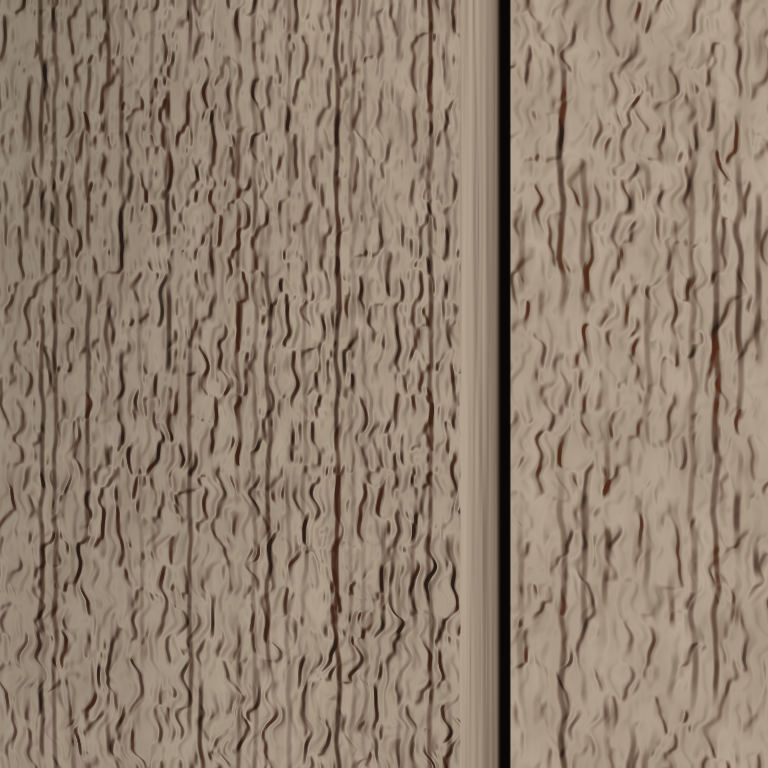
This texture is drawn by a WebGL 2 fragment shader. Its source:

```glsl
#version 300 es
precision highp float;
// Two weathered, painted wooden planks with a smooth bevel and a dark gap between them.
// The crinkled paint is a terraced noise height lit from the side; broken vertical
// grooves with rusty cores are drawn over it, and a tone ramp gives the colours.

uniform vec2 u_resolution;
out vec4 fragColor;

const float BEVEL_START = 0.598;
const float GAP_START = 0.648;
const float GAP_END = 0.665;

const vec3 PALE = vec3(0.715, 0.655, 0.580);
const vec3 UMBER = vec3(0.400, 0.325, 0.265);
const vec3 DEEP = vec3(0.120, 0.080, 0.065);
const vec3 RUST = vec3(0.340, 0.165, 0.090);
const vec3 GAP = vec3(0.035, 0.022, 0.018);

float hash(vec2 p) {
  return fract(sin(dot(p, vec2(127.1, 311.7))) * 43758.5453);
}

float noise(vec2 p) {
  vec2 i = floor(p);
  vec2 f = fract(p);
  f = f * f * (3.0 - 2.0 * f);
  float low = mix(hash(i), hash(i + vec2(1.0, 0.0)), f.x);
  float high = mix(hash(i + vec2(0.0, 1.0)), hash(i + vec2(1.0, 1.0)), f.x);
  return mix(low, high, f.y);
}

// Paint height: stretched noise, bent sideways, with one steep terrace
float paintHeight(vec2 p, vec2 freq, float bend) {
  p.x += bend * (noise(p * vec2(34.0, 42.0)) - 0.5);
  p.y += bend * (noise(p * vec2(48.0, 30.0) + 9.0) - 0.5);
  float h = 0.66 * noise(p * freq) + 0.34 * noise(p * freq * vec2(1.8, 2.1) + 17.0);
  return h + 0.42 * smoothstep(0.40, 0.58, h);
}

// Height difference along the light direction
float paintSlope(vec2 p, vec2 freq, float bend) {
  vec2 e = vec2(0.0021, -0.0010);
  return paintHeight(p + e, freq, bend) - paintHeight(p - e, freq, bend);
}

// Wobbly vertical grooves, one per column, broken into runs
float grooves(vec2 p, float count, float width, float runFreq) {
  float x = p.x * count + 0.30 * (noise(p * vec2(22.0, 30.0)) - 0.5);
  float column = floor(x);
  float centre = 0.3 + 0.4 * hash(vec2(column, 3.0));
  float dist = abs(fract(x) - centre) / count;
  float strength = 0.25 + 0.75 * hash(vec2(column, 8.0));
  float run = noise(vec2(column * 7.3, p.y * runFreq));
  run += 0.6 * (noise(vec2(column * 3.1, p.y * 30.0)) - 0.5);
  run = smoothstep(0.40, 0.75, run);
  float unbroken = step(0.84, hash(vec2(column, 21.0)));
  run = max(run, unbroken * 0.65);
  return strength * run * smoothstep(width, width * 0.15, dist);
}

// Darkness of a relief slope: one flank in shadow, the other faintly lined
float shade(float slope) {
  return 0.85 * max(slope, 0.0) + 0.22 * max(-slope, 0.0);
}

vec3 toneRamp(float darkness) {
  vec3 upper = mix(PALE, UMBER, clamp(darkness * 2.0, 0.0, 1.0));
  return mix(upper, DEEP, clamp(darkness * 2.0 - 1.0, 0.0, 1.0));
}

vec3 plank(vec2 p, vec2 freq, float bend, float relief, float groove, float rustiness) {
  float patches = 0.7 + 0.6 * noise(p * vec2(9.0, 5.0) + 4.0);
  float darkness = 0.06 + relief * patches * shade(paintSlope(p, freq, bend));
  darkness += 0.09 * (noise(p * freq * 0.6 + 31.0) - 0.3);
  darkness += 0.62 * groove;
  float rust = smoothstep(0.45, 0.80, noise(p * vec2(42.0, 15.0) + 60.0));
  rust *= rustiness * smoothstep(0.32, 0.75, darkness);
  return mix(toneRamp(min(darkness, 0.93)), RUST, rust);
}

vec3 bevel(vec2 p) {
  float streak = noise(vec2(p.x * 230.0, p.y * 3.0));
  streak = 0.6 * streak + 0.4 * noise(vec2(p.x * 480.0, p.y * 7.0));
  float darkness = 0.02 + 0.30 * streak * streak;
  darkness += 0.25 * smoothstep(0.622, GAP_START, p.x);
  return toneRamp(darkness);
}

void main() {
  vec2 uv = gl_FragCoord.xy / u_resolution;
  float pixel = 1.0 / u_resolution.x;

  // Left plank: fine and dense, more crinkled towards the bottom
  float bend = mix(0.020, 0.006, smoothstep(0.0, 0.7, uv.y));
  float leftGroove = grooves(uv, 47.0, 0.0048, 4.0);
  vec3 left = plank(uv, vec2(92.0, 32.0), bend, 1.15, leftGroove, 0.45);
  left *= 1.0 - 0.16 * smoothstep(0.45, 0.0, uv.x) * (0.4 + 0.6 * uv.y);

  // Right plank: broader, calmer relief with short rusty dashes
  float rightGroove = grooves(uv + vec2(0.0, 5.0), 36.0, 0.0065, 9.0);
  rightGroove *= smoothstep(0.25, 0.60, noise(uv * vec2(11.0, 6.0) + 12.0));
  vec3 right = plank(uv, vec2(62.0, 27.0), 0.014, 0.95, rightGroove, 0.85);
  right *= 1.03;

  // Assemble the parts from left to right
  float edge = BEVEL_START + 0.003 * (noise(vec2(2.0, uv.y * 60.0)) - 0.5);
  vec3 colour = mix(left, bevel(uv), smoothstep(edge - pixel, edge + 0.002, uv.x));
  colour = mix(colour, GAP, smoothstep(GAP_START - 0.003, GAP_START + 0.005, uv.x));
  colour = mix(colour, right, smoothstep(GAP_END - 0.002, GAP_END + 0.001, uv.x));
  fragColor = vec4(colour, 1.0);
}
```
